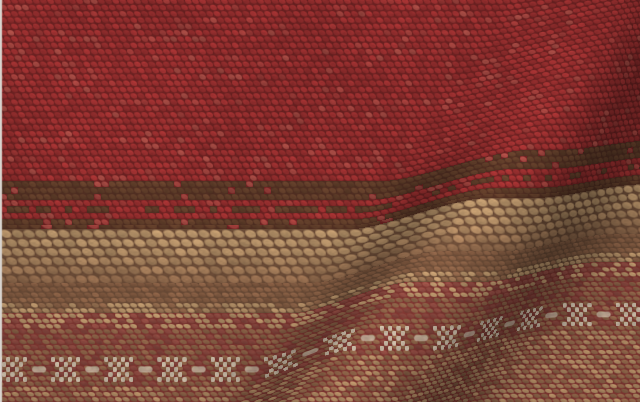
This texture is drawn by a Shadertoy shader. Its source:

```glsl
// Woven striped cloth: a red field, umber stripes, a tan border and a row of
// pale crosses and dashes. Brick-laid stitches take their colour from the band
// they lie in; two diagonal folds bend the cloth and shade it.

const vec3 RED   = vec3(0.57, 0.175, 0.175);
const vec3 ROSE  = vec3(0.61, 0.32, 0.28);
const vec3 WINE  = vec3(0.46, 0.20, 0.18);
const vec3 UMBER = vec3(0.36, 0.23, 0.155);
const vec3 BROWN = vec3(0.51, 0.36, 0.26);
const vec3 GOLD  = vec3(0.66, 0.53, 0.38);
const vec3 PALE  = vec3(0.78, 0.72, 0.64);

const vec2 FINE_PITCH   = vec2(0.0180, 0.0157);  // stitch sizes, canvas height = 1
const vec2 COARSE_PITCH = vec2(0.0290, 0.0226);
const vec2 BORDER_PITCH = vec2(0.0190, 0.0130);
const float STRIPE_BOTTOM = 0.4396;
const float COARSE_BOTTOM = 0.297;
const float MOTIF_PITCH = 0.1323;                // twelve repeats across
const float MOTIF_X = 0.031;
const float MOTIF_Y = 0.081;
const vec2 DOT_PITCH = vec2(0.0104, 0.0125);
const float SELVEDGE = 0.005;

float hash(vec2 p) {
    return fract(sin(dot(p, vec2(127.1, 311.7))) * 43758.5453);
}

float noise(vec2 p) {
    vec2 i = floor(p), f = fract(p);
    f = f * f * (3.0 - 2.0 * f);
    return mix(mix(hash(i), hash(i + vec2(1, 0)), f.x),
               mix(hash(i + vec2(0, 1)), hash(i + vec2(1, 1)), f.x), f.y);
}

float bump(float d, float width) {
    return exp(-d * d / (width * width));
}

// Signed distances across the two creases
vec2 creases(vec2 p) {
    return vec2(p.x - 0.668 - 0.785 * p.y,
                p.x - 1.09 - 0.9 * p.y + 0.35 * p.y * p.y);
}

// Canvas position to flat cloth position
vec2 unfold(vec2 p, vec2 d) {
    float w = 0.09 + 0.12 * p.y;
    float a = smoothstep(-w, w, d.x);
    float b = smoothstep(-0.13, 0.13, d.y);
    float lift = 0.078 * a + 0.075 * (1.0 - p.y) * b;
    return vec2(p.x - 0.024 * a + 0.075 * b, p.y - lift);
}

// Thread colour for one stitch; ground is the gap colour around it
vec3 bandColor(float v, float h, out vec3 ground) {
    float row = floor(v / FINE_PITCH.y);
    if (v > STRIPE_BOTTOM) {
        bool umber = row == 28.0 || (row == 30.0 && h > 0.35) || (row > 31.0 && row < 35.0);
        if (umber && h < 0.92) {
            ground = mix(UMBER, WINE, 0.25) * 0.78;
            return UMBER;
        }
        ground = RED * 0.72;
        return mix(RED, ROSE, 0.65 * smoothstep(0.83, 1.0, h));
    }
    ground = BROWN * 0.78;
    if (v > COARSE_BOTTOM) return mix(BROWN, GOLD, smoothstep(0.26, 0.40, v));
    if (v > 0.247) return mix(BROWN, UMBER, 0.25 * h);
    if (v > 0.225) return mix(BROWN, GOLD, smoothstep(0.2, 0.6, h));
    ground = WINE;
    if (v > 0.185) return mix(ROSE * 0.85, GOLD, step(0.45, h));
    if (v < 0.045) return mix(BROWN, GOLD, 0.8 * step(0.5, h));
    return mix(BROWN, ROSE * 0.8, step(0.72, h));
}

vec3 weave(vec2 c, float px) {
    vec2 pitch = c.y > STRIPE_BOTTOM ? FINE_PITCH : BORDER_PITCH;
    if (c.y <= STRIPE_BOTTOM && c.y > COARSE_BOTTOM) pitch = COARSE_PITCH;
    vec2 g = c / pitch;
    g.x += 0.5 * mod(floor(g.y), 2.0);
    vec2 id = floor(g), q = 2.0 * fract(g) - 1.0;
    q.y += 0.28 * q.x;
    float h = hash(id), aa = px / pitch.y;
    float stitch = 1.0 - smoothstep(0.68 - aa, 0.98 + aa, length(q * vec2(0.88, 1.0)));
    vec3 ground, thread = bandColor((id.y + 0.5) * pitch.y, h, ground);
    thread *= 0.91 + 0.18 * hash(id + 17.0) + 0.08 * q.y;
    return mix(ground, thread, stitch);
}

// Checkered cross with a dash between neighbours
float motif(vec2 c, float px) {
    float u = (fract((c.x - MOTIF_X) / MOTIF_PITCH + 0.5) - 0.5) * MOTIF_PITCH;
    vec2 m = vec2(u, c.y - MOTIF_Y);
    vec2 cell = floor(m / DOT_PITCH + 0.5), n = abs(cell);
    bool inCross = n.x < 3.5 && n.y < 2.5 && n.y >= n.x - 1.0 && mod(n.x + n.y, 2.0) > 0.5;
    float dotDist = length((m - cell * DOT_PITCH) * vec2(1.0, 0.86)) - 0.0062;
    float cross = inCross ? 1.0 - smoothstep(-px, px, dotDist) : 0.0;
    vec2 e = vec2(0.5 * MOTIF_PITCH - abs(u), m.y);
    float dash = length(vec2(max(e.x - 0.010, 0.0), e.y)) - 0.0075;
    return max(cross, 0.8 * (1.0 - smoothstep(-px, px, dash)));
}

void mainImage(out vec4 fragColor, in vec2 fragCoord) {
    float px = 1.0 / iResolution.y;
    vec2 p = fragCoord * px;
    vec2 d = creases(p);
    vec2 c = unfold(p, d);
    vec3 col = weave(c, px);
    float wear = 0.86 + 0.14 * noise(c * 90.0);
    col = mix(col, PALE * wear, motif(c, px));

    // Fold shading, soft mottling and fine fibre grain
    float light = 1.0 - 0.20 * bump(d.x, 0.09) * (1.0 - smoothstep(0.5, 0.75, p.y));
    light += 0.08 * bump(d.x - 0.13, 0.10) - 0.30 * bump(d.y, 0.13);
    light *= 0.94 + 0.08 * noise(p * 5.0) + 0.08 * noise(c * vec2(140.0, 220.0));
    col *= light;

    // Pale selvedge on the left
    col = mix(vec3(0.85, 0.83, 0.81), col, smoothstep(SELVEDGE - px, SELVEDGE + px, p.x));
    fragColor = vec4(col, 1.0);
}
```
